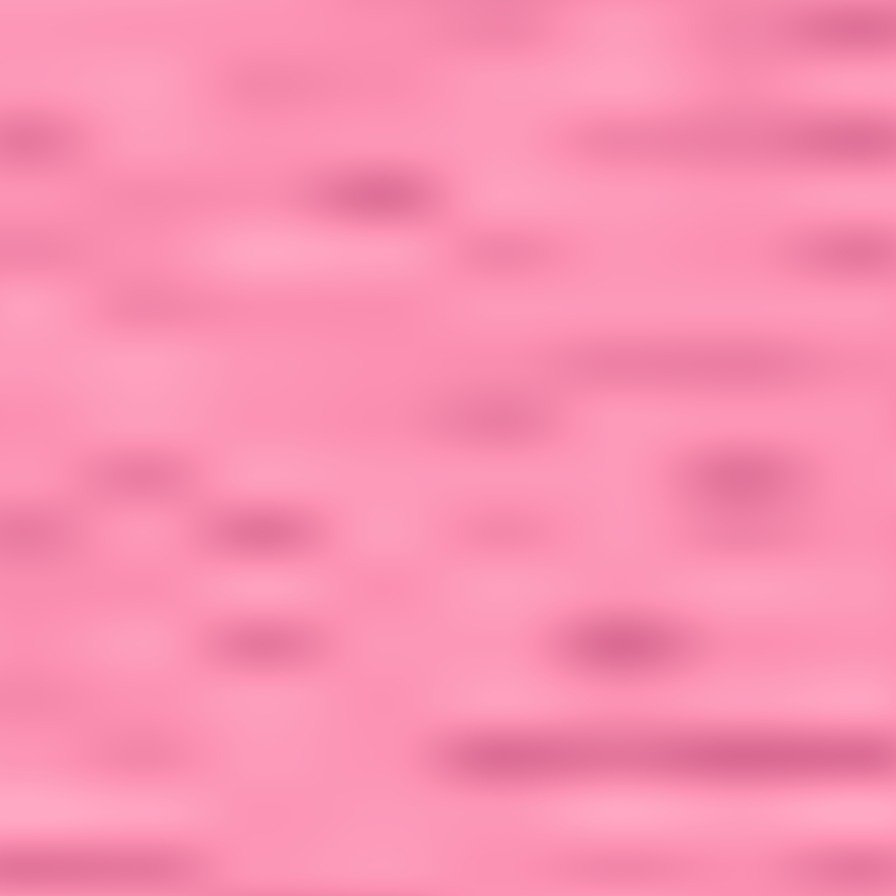
Give the GLSL for this texture, as a WebGL 2 fragment shader.

```glsl
#version 300 es
precision highp float;

// Soft pink weave: wide blurred blotches sit on a grid of columns and thin rows.
// Rows alternate light and dark, slow gradient noise flips that order across the
// cloth, a hash varies each blotch, and smooth blending joins the neighbours.

uniform vec2 u_resolution;
out vec4 fragColor;

const vec2 GRID = vec2(7.5, 16.0);
const vec2 GRID_SHIFT = vec2(0.2, 0.5);
const vec2 PHASE_SCALE = vec2(0.45, 0.13);
const float BASE_TONE = 0.70;

const vec3 ROSE = vec3(0.83, 0.38, 0.55);
const vec3 DUSTY = vec3(0.905, 0.475, 0.62);
const vec3 PINK = vec3(0.985, 0.565, 0.70);
const vec3 BLUSH = vec3(1.0, 0.66, 0.77);

float hash(vec2 p) {
  vec3 q = fract(vec3(p.xyx) * 0.1031);
  q += dot(q, q.yzx + 33.33);
  return fract((q.x + q.y) * q.z);
}

vec2 gradient(vec2 cell) {
  float angle = 6.28318 * hash(cell + 17.0);
  return vec2(cos(angle), sin(angle));
}

float gradientNoise(vec2 p) {
  vec2 i = floor(p);
  vec2 f = p - i;
  vec2 w = f * f * f * (f * (f * 6.0 - 15.0) + 10.0);
  float a = dot(gradient(i), f);
  float b = dot(gradient(i + vec2(1, 0)), f - vec2(1, 0));
  float c = dot(gradient(i + vec2(0, 1)), f - vec2(0, 1));
  float d = dot(gradient(i + vec2(1, 1)), f - vec2(1, 1));
  return mix(mix(a, b, w.x), mix(c, d, w.x), w.y);
}

// Tone of one blotch: alternating row sign, slow phase and random variation
float blotchTone(vec2 node) {
  float rowSign = 1.0 - 2.0 * mod(node.y, 2.0);
  float phase = clamp(3.5 * gradientNoise(node * PHASE_SCALE + 5.3), -1.0, 1.0);
  float variation = hash(node + 41.0) - 0.5;
  float offset = 0.22 * rowSign * phase + 0.48 * variation;
  return BASE_TONE + offset * (offset < 0.0 ? 1.3 : 0.75);
}

// Smooth blend of the four nearest blotches
float weave(vec2 p) {
  vec2 i = floor(p);
  vec2 w = smoothstep(0.0, 1.0, p - i);
  float low = mix(blotchTone(i), blotchTone(i + vec2(1, 0)), w.x);
  float high = mix(blotchTone(i + vec2(0, 1)), blotchTone(i + vec2(1, 1)), w.x);
  return mix(low, high, w.y);
}

// Four-stop ramp from deep rose to pale blush
vec3 pinkRamp(float tone) {
  float t = clamp(tone, 0.0, 1.0) * 3.0;
  vec3 color = mix(ROSE, DUSTY, clamp(t, 0.0, 1.0));
  color = mix(color, PINK, clamp(t - 1.0, 0.0, 1.0));
  return mix(color, BLUSH, clamp(t - 2.0, 0.0, 1.0));
}

void main() {
  vec2 uv = gl_FragCoord.xy / u_resolution;
  float tone = weave(uv * GRID - GRID_SHIFT);
  fragColor = vec4(pinkRamp(tone), 1.0);
}
```
